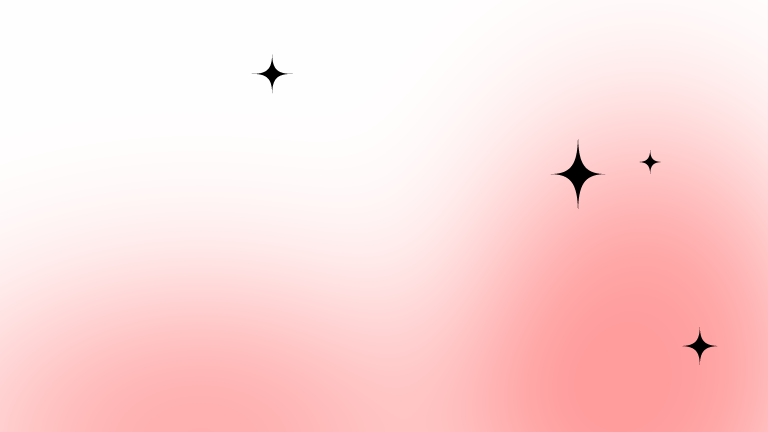
This background is drawn by a Shadertoy shader. Its source:

```glsl
// Soft pink glows on white with four black, four-pointed sparkles.
#define PAPER vec3(1.0, 0.998, 0.998)
#define PINK vec3(1.0, 0.61, 0.61)
#define INK vec3(0.0)
#define RIGHT_STRENGTH 0.97
#define LEFT_STRENGTH 0.80
#define STAR_POWER 0.43  // lower values give thinner arms
#define AA 4             // star samples per pixel side

// Each star: centre and half-extents, in canvas heights.
const vec4 STARS[4] = vec4[4](
    vec4(0.630, 0.829, 0.050, 0.052),
    vec4(1.338, 0.597, 0.070, 0.100),
    vec4(1.505, 0.625, 0.033, 0.033),
    vec4(1.620, 0.199, 0.051, 0.051));

// Elliptical glow with a flat core and a soft tail.
float glow(vec2 p, vec2 centre, vec2 size, float falloff) {
    return exp(-pow(length((p - centre) / size), falloff));
}

// Concave superellipse: 1 inside, 0 outside.
float insideStar(vec2 p, vec4 star) {
    vec2 q = pow(abs(p - star.xy) / star.zw, vec2(STAR_POWER));
    return step(q.x + q.y, 1.0);
}

// Fraction of the pixel covered by stars, which keeps thin tips smooth.
float starCoverage(vec2 fragCoord) {
    float hits = 0.0;
    for (int i = 0; i < AA * AA; i++) {
        vec2 offset = (vec2(i % AA, i / AA) + 0.5) / float(AA) - 0.5;
        vec2 p = (fragCoord + offset) / iResolution.y;
        float inside = 0.0;
        for (int s = 0; s < 4; s++) inside = max(inside, insideStar(p, STARS[s]));
        hits += inside;
    }
    return hits / float(AA * AA);
}

void mainImage(out vec4 fragColor, in vec2 fragCoord) {
    vec2 p = fragCoord / iResolution.y;

    // Background glows
    float rightGlow = RIGHT_STRENGTH * glow(p, vec2(1.493, 0.155), vec2(0.435, 0.575), 2.7);
    float leftGlow = LEFT_STRENGTH * glow(p, vec2(0.463, -0.02), vec2(0.625, 0.405), 2.35);
    vec3 color = mix(PAPER, PINK, min(rightGlow + leftGlow, 1.0));

    // Sparkles
    color = mix(color, INK, starCoverage(fragCoord));
    fragColor = vec4(color, 1.0);
}
```
